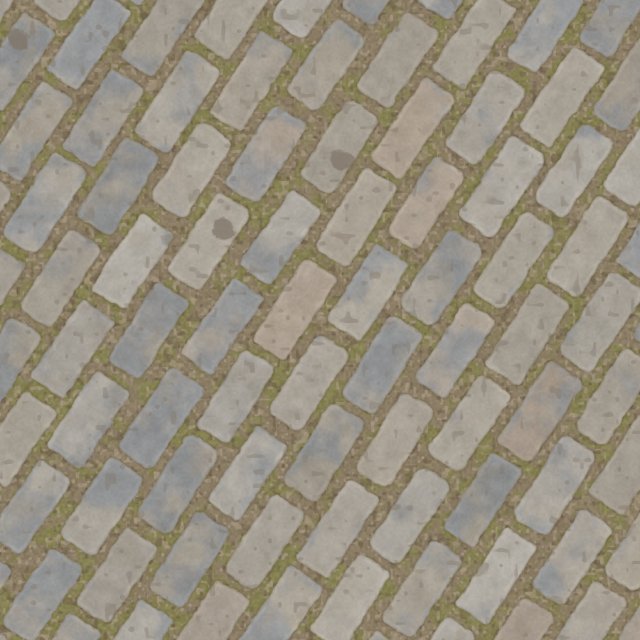
Reproduce this texture procedurally as a WebGL 2 fragment shader.

```glsl
#version 300 es
precision highp float;
// Old paving of worn grey setts in a slanted half-bond, with mossy soil joints.
// The plane is turned into along/across axes and cut into courses and setts;
// each sett is a rough rounded box with hashed size, tint, stains and pits.
uniform vec2 u_resolution;
out vec4 fragColor;

// Layout, in canvas units
const vec2 ALONG = vec2(0.553, 0.833);
const vec2 ACROSS = vec2(0.833, -0.553);
const vec2 PITCH = vec2(0.167, 0.0824);       // sett length, course width
const vec2 HALF_SETT = vec2(0.0743, 0.0312);
const float CORNER = 0.010;
const float WIDE_JOINT = 0.5241;              // where two beds of courses meet

const vec3 STONE_LIGHT = vec3(0.675, 0.658, 0.628);
const vec3 STONE_WARM = vec3(0.645, 0.612, 0.560);
const vec3 STONE_BLUE = vec3(0.555, 0.565, 0.575);
const vec3 STONE_ROSE = vec3(0.655, 0.595, 0.535);
const vec3 PIT = vec3(0.50, 0.46, 0.41);
const vec3 SOIL = vec3(0.545, 0.490, 0.395);
const vec3 SAND = vec3(0.640, 0.585, 0.500);
const vec3 MOSS = vec3(0.520, 0.505, 0.315);
const vec3 DARK_SOIL = vec3(0.430, 0.375, 0.290);

float hash(vec2 p) {
  vec3 q = fract(p.xyx * 0.1031);
  q += dot(q, q.yzx + 33.33);
  return fract((q.x + q.y) * q.z);
}

vec2 hash2(vec2 p) {
  return vec2(hash(p + 3.7), hash(p + 51.3));
}

float noise(vec2 p) {
  vec2 i = floor(p), f = fract(p);
  f = f * f * (3.0 - 2.0 * f);
  float low = mix(hash(i), hash(i + vec2(1, 0)), f.x);
  float high = mix(hash(i + vec2(0, 1)), hash(i + vec2(1, 1)), f.x);
  return mix(low, high, f.y);
}

float fbm(vec2 p) {
  float sum = 0.0, amp = 0.533;
  for (int i = 0; i < 4; i++) {
    sum += amp * noise(p);
    p = mat2(1.6, 1.2, -1.2, 1.6) * p + 7.1;
    amp *= 0.5;
  }
  return sum;
}

float roundedBox(vec2 p, vec2 halfSize, float radius) {
  vec2 q = abs(p) - halfSize + radius;
  return length(max(q, 0.0)) + min(max(q.x, q.y), 0.0) - radius;
}

// Position relative to the sett centre; id receives its column and course
vec2 settLocal(vec2 p, out vec2 id) {
  float across = (dot(p, ACROSS) + 0.553 - WIDE_JOINT) / PITCH.y;
  float course = floor(across);
  float bond = mix(0.608, 0.117, mod(course, 2.0));
  bond += 0.05 * (hash(vec2(course, 8.0)) - 0.5);
  if (course < 0.0) bond += 0.09 * exp2(course + 1.0);   // slip beside the wide joint
  float along = (dot(p, ALONG) - 0.833) / PITCH.x - bond;
  float column = floor(along + 0.5);
  id = vec2(column, course);
  vec2 local = vec2(along - column, across - course - 0.5) * PITCH;
  float side = course + 0.5;
  local.y -= sign(side) * 0.0055 * exp(-0.6 * abs(side));
  return local;
}

vec3 soilColor(vec2 p) {
  vec3 color = mix(SOIL, MOSS, 0.9 * smoothstep(0.42, 0.68, fbm(p * 38.0)));
  color = mix(color, SAND, 0.75 * smoothstep(0.60, 0.85, noise(p * 165.0)));
  color = mix(color, DARK_SOIL, 0.6 * smoothstep(0.62, 0.90, noise(p * 140.0 + 40.0)));
  return color + 0.07 * (noise(p * 260.0) - 0.5);
}

vec3 stoneColor(vec2 p, vec2 local, vec2 id, float dist) {
  vec2 seed = id * 17.3;
  float rim = smoothstep(-0.014, 0.0, dist);
  vec3 color = mix(STONE_LIGHT, STONE_WARM, hash(id + 11.0));
  color = mix(color, STONE_ROSE, 0.7 * smoothstep(0.80, 0.95, hash(id + 23.0)));
  // Blue-grey stains, stronger near the rim
  float stain = fbm(p * 17.0 + seed) + 0.5 * (hash(id + 37.0) - 0.5) + 0.08 * rim;
  color = mix(color, STONE_BLUE, 0.85 * smoothstep(0.48, 0.78, stain));
  color = mix(color, STONE_WARM, 0.5 * smoothstep(0.52, 0.72, fbm(p * 26.0 + seed + 9.0)));
  color *= 0.96 + 0.07 * hash(id + 41.0);
  color += 0.09 * (fbm(p * 55.0 + seed) - 0.5) + 0.03 * (noise(p * 280.0) - 0.5);
  // Polished rim and scattered small chips
  color += 0.045 * smoothstep(-0.009, -0.004, dist) * noise(p * 45.0 + seed);
  color = mix(color, PIT, 0.4 * smoothstep(0.80, 0.92, noise(p * 85.0 + seed)));
  // One broken hollow on a few setts
  vec2 centre = (hash2(id + 61.0) - 0.5) * HALF_SETT;
  float hollow = length(local - centre) - 0.017 + 0.020 * (fbm(p * 60.0) - 0.5);
  float broken = step(0.93, hash(id + 71.0));
  color = mix(color, PIT, 0.75 * broken * smoothstep(0.003, -0.002, hollow));
  return color;
}

void main() {
  vec2 p = gl_FragCoord.xy / u_resolution;
  vec2 id;
  vec2 local = settLocal(p, id);

  // Loosely laid: each sett is shifted, turned and resized a little
  local -= (hash2(id) - 0.5) * vec2(0.007, 0.004);
  local += 0.06 * (hash(id + 5.0) - 0.5) * vec2(-local.y, local.x);
  vec2 halfSize = HALF_SETT + (hash2(id + 19.0) - 0.5) * vec2(0.007, 0.004);
  float dist = roundedBox(local, halfSize, CORNER * (0.5 + hash(id + 29.0)));
  dist += 0.006 * (fbm(p * 48.0) - 0.5) + 0.002 * (noise(p * 150.0) - 0.5);

  // Join stone and soil with a soft edge and a thin contact shade
  float soft = max(0.0016, 0.75 / min(u_resolution.x, u_resolution.y));
  float stone = smoothstep(soft, -soft, dist);
  vec3 soil = soilColor(p) * (1.0 - 0.09 * smoothstep(0.006, 0.0, dist));
  vec3 face = stoneColor(p, local, id, dist);
  face = mix(face, SOIL, 0.35 * smoothstep(-0.004, 0.0, dist));
  fragColor = vec4(mix(soil, face, stone), 1.0);
}
```
